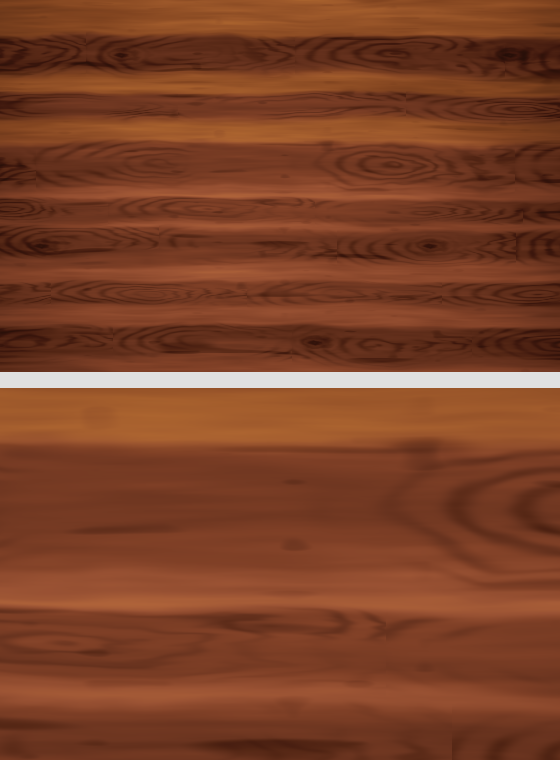
Top: the whole. Bottom: its middle third, enlarged.
Reproduce this texture procedurally as a Shadertoy shader.

```glsl
// Polished red-brown timber with horizontal grain: dark heartwood bands over
// pale sapwood, oval growth rings, knots, fibres and cracks. Every layer adds
// to one tone value, which a colour ramp turns into wood under a vignette.

const int BAND_COUNT = 7;
const int KNOT_COUNT = 3;
const float KNOT_PERIOD = 1.045;

// Heartwood bands: centre height, half width, darkness
const vec3 BANDS[BAND_COUNT] = vec3[](
    vec3(0.080, 0.046, 2.1), vec3(0.215, 0.030, 1.3), vec3(0.342, 0.042, 2.1),
    vec3(0.432, 0.031, 1.9), vec3(0.558, 0.057, 2.2), vec3(0.710, 0.035, 1.9),
    vec3(0.852, 0.048, 2.3));

const vec2 KNOTS[KNOT_COUNT] = vec2[](
    vec2(0.853, 0.080), vec2(0.118, 0.340), vec2(0.333, 0.853));

// Wood colours from darkest to lightest
const vec3 WOOD[6] = vec3[](
    vec3(0.24, 0.09, 0.05), vec3(0.33, 0.15, 0.08), vec3(0.41, 0.20, 0.12),
    vec3(0.50, 0.25, 0.15), vec3(0.60, 0.32, 0.20), vec3(0.70, 0.40, 0.23));

float hash(ivec2 cell) {
    uvec2 q = uvec2(cell) * uvec2(1597334673u, 3812015801u);
    uint n = (q.x ^ q.y) * 1597334673u;
    n = (n ^ (n >> 15)) * 2246822519u;
    return float((n ^ (n >> 13)) >> 8) / 16777216.0;
}

float noise(vec2 p) {
    ivec2 i = ivec2(floor(p));
    vec2 f = fract(p);
    f = f * f * (3.0 - 2.0 * f);
    float low = mix(hash(i), hash(i + ivec2(1, 0)), f.x);
    float high = mix(hash(i + ivec2(0, 1)), hash(i + ivec2(1, 1)), f.x);
    return mix(low, high, f.y);
}

// Layered noise centred on zero
float fbm(vec2 p) {
    float sum = 0.0, amp = 0.5;
    for (int i = 0; i < 4; i++) {
        sum += amp * (noise(p) - 0.5);
        p = p * 2.03 + vec2(17.3, 9.1);
        amp *= 0.5;
    }
    return sum;
}

// Offset from a knot, repeated along the board, in knot radii
vec2 knotSpace(vec2 p, vec2 centre) {
    float dx = mod(p.x - centre.x + 0.5 * KNOT_PERIOD, KNOT_PERIOD) - 0.5 * KNOT_PERIOD;
    return vec2(dx, p.y - centre.y) / vec2(0.055, 0.021);
}

// Dark heart and narrow rings of one knot
float knotShade(vec2 q) {
    float r = length(q + 0.7 * vec2(fbm(q * 1.3 + 5.0), fbm(q * 1.3 + 31.0)));
    float rings = 0.5 + 0.5 * sin(r * 11.0 + 3.0 * fbm(q * 2.0));
    return 1.5 * exp(-4.0 * r * r) + 1.1 * rings * exp(-0.9 * r * r);
}

// Dark lines of nested ovals; v is the height across a band from -1 to 1
float growthRings(float x, float v, float seed) {
    float warp = fbm(vec2(x * 5.0, v * 1.2 + seed * 13.0));
    float cell = fract(x / (0.46 + 0.2 * hash(ivec2(int(seed), 5))) + seed * 0.37) - 0.5;
    float field = length(vec2(cell * 3.0 + 0.5 * warp, v)) + 0.8 * warp;
    float line = pow(0.5 + 0.5 * sin(field * 21.0), 2.0);
    return line * smoothstep(0.2, 0.75, noise(vec2(x * 5.0 + seed * 7.0, v * 1.5)));
}

// Crisp upper edge and softer lower edge of a heartwood band
float bandMask(float v) {
    return v > 0.0 ? 1.0 - smoothstep(0.78, 1.2, v) : 1.0 - smoothstep(0.5, 1.5, -v);
}

vec3 woodColor(float tone) {
    float t = clamp(tone, 0.0, 5.0);
    int i = min(int(t), 4);
    return mix(WOOD[i], WOOD[i + 1], t - float(i)) * exp(0.3 * min(tone, 0.0));
}

void mainImage(out vec4 fragColor, in vec2 fragCoord) {
    vec2 uv = fragCoord / iResolution.xy;
    vec2 p = fragCoord / iResolution.y;

    // Knots push the surrounding grain aside
    vec2 g = p;
    float knots = 0.0;
    for (int i = 0; i < KNOT_COUNT; i++) {
        vec2 q = knotSpace(p, KNOTS[i]);
        g.y -= 0.012 * q.y * exp(-0.5 * dot(q, q));
        knots += knotShade(q);
    }
    g.y += 0.03 * fbm(p * vec2(2.2, 5.0));

    // Sapwood with broad streaks and fine fibres
    float tone = 4.15 + 2.0 * fbm(g * vec2(1.4, 17.0));
    tone += 1.5 * fbm(g * vec2(3.5, 62.0) + 40.0);
    tone += 0.45 * (noise(g * vec2(11.0, 145.0)) - 0.5);

    // Heartwood bands and their growth rings
    float heart = 0.0;
    for (int i = 0; i < BAND_COUNT; i++) {
        vec3 band = BANDS[i];
        float seed = float(i) + 1.0;
        float v = (g.y - band.x) / band.y;
        v += 0.7 * fbm(vec2(g.x * 4.0, seed * 19.0));
        float mask = bandMask(v);
        heart = max(heart, mask);
        tone -= mask * (band.z * 0.8 + 1.15 * growthRings(g.x, v, seed));
    }

    // Tapering cracks and dark pores, strongest in the heartwood
    float crack = smoothstep(0.78, 0.94, noise(g * vec2(4.0, 58.0) + 90.0));
    float pore = smoothstep(0.84, 0.97, noise(g * vec2(17.0, 75.0) + 150.0));
    tone -= crack * (0.55 + 0.8 * heart) + pore * (0.3 + 0.5 * heart);
    tone -= knots;

    // Vignette and a golden cast on the pale upper boards
    vec2 away = (uv - vec2(0.5, 0.53)) * 2.0;
    tone -= 1.35 * pow(abs(away.x), 2.4) + 0.75 * pow(abs(away.y), 2.6);
    float gold = (1.0 - heart) * smoothstep(0.5, 0.68, uv.y);
    vec3 color = woodColor(tone) * mix(vec3(1.0), vec3(1.02, 1.07, 0.82), gold);
    fragColor = vec4(color, 1.0);
}
```
